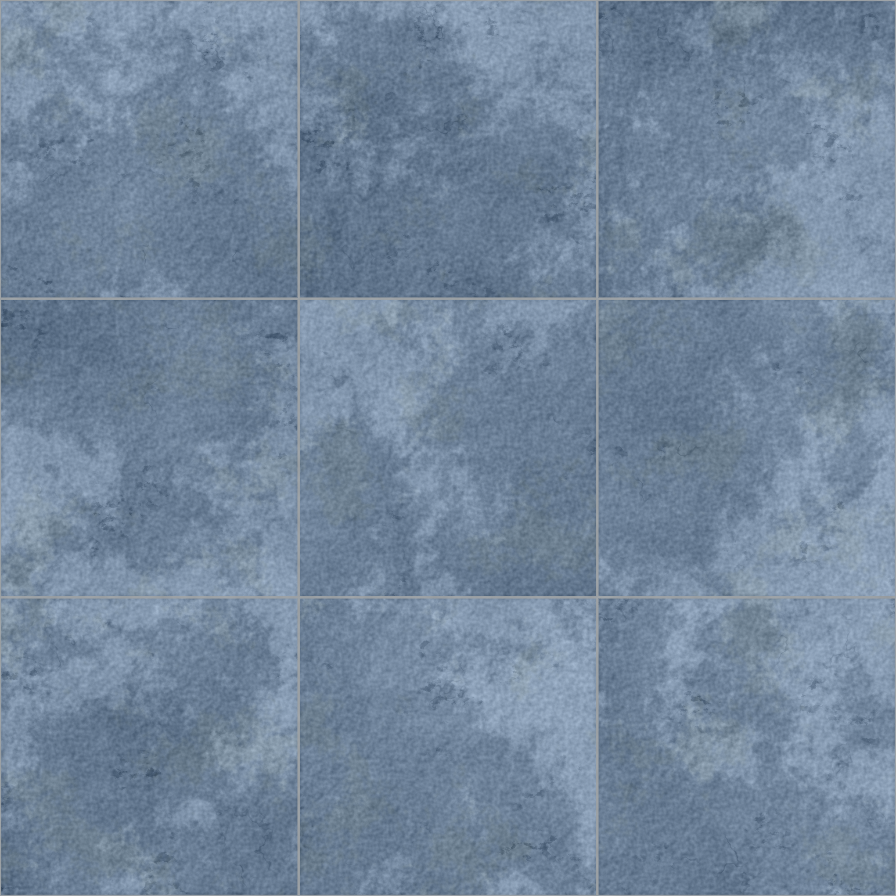
Give the GLSL for this texture, as a Shadertoy shader.

```glsl
const float TILES = 3.0;             // repeats across and down
const float GROUT_WIDTH = 0.0027;    // in canvas units
const float RIM_WIDTH = 0.016;       // shaded tile border, in tile units
const float TONE_CONTRAST = 0.15;
const float TILE_VARIATION = 0.04;
const float GRAIN_STRENGTH = 0.075;
const float RELIEF_STRENGTH = 0.085;
const float WEAR_STRENGTH = 0.085;
const float PIT_STRENGTH = 0.10;
const float CRACK_STRENGTH = 0.06;
const float STREAK_STRENGTH = 0.07;
const vec3 GLAZE_BLUE = vec3(0.438, 0.517, 0.609);
const vec3 MINERAL_GREY = vec3(0.450, 0.522, 0.582);
const vec3 GROUT_GREY = vec3(0.610, 0.630, 0.645);

// Integer hash giving two values in 0..1
vec2 hash2(ivec2 cell) {
    uvec2 q = uvec2(cell) * uvec2(1597334673u, 3812015801u);
    uint h = (q.x ^ q.y) * 1597334673u;
    h = (h ^ (h >> 15)) * 2246822519u;
    h ^= h >> 13;
    return vec2(h & 65535u, h >> 16) / 65535.0;
}

float cornerSlope(ivec2 corner, vec2 offset) {
    float angle = 6.28319 * hash2(corner).x;
    return dot(vec2(cos(angle), sin(angle)), offset);
}

float gradientNoise(vec2 p) {
    ivec2 i = ivec2(floor(p));
    vec2 f = fract(p);
    vec2 u = f * f * f * (f * (f * 6.0 - 15.0) + 10.0);
    float low = mix(cornerSlope(i, f),
                    cornerSlope(i + ivec2(1, 0), f - vec2(1, 0)), u.x);
    float high = mix(cornerSlope(i + ivec2(0, 1), f - vec2(0, 1)),
                     cornerSlope(i + ivec2(1, 1), f - vec2(1, 1)), u.x);
    return mix(low, high, u.y);
}

float fbm(vec2 p) {
    float sum = 0.0, amplitude = 0.6;
    for (int octave = 0; octave < 5; octave++) {
        sum += amplitude * gradientNoise(p);
        p = mat2(1.6, 1.2, -1.2, 1.6) * p + 7.3;
        amplitude *= 0.55;
    }
    return sum;
}

vec3 tileColor(vec2 p, ivec2 cell, float edge) {
    vec2 random = hash2(cell + 17);
    vec2 character = hash2(cell + 91);
    vec2 s = p + floor(random * 60.0) + 5.0;

    // Broad clouds, a sloping tone and fine mottling
    float mottle = fbm(s * 13.0);
    float speckle = fbm(s * 34.0 + 19.0);
    float lean = 6.28319 * random.y;
    float slope = dot(p - 0.5, vec2(cos(lean), sin(lean)));
    float tone = 0.75 * fbm(s * 1.9) + 0.35 * mottle + 0.3 * slope;
    float light = TONE_CONTRAST * tone + TILE_VARIATION * (character.x - 0.5);

    // Worn pale film with a broken outline, gathering near the border
    float border = 1.0 - smoothstep(0.0, 0.18, edge);
    float film = fbm(s * 2.4 + 31.0) + 0.3 * mottle + 0.25 * speckle
               + 0.18 * border + 0.5 * slope;
    float wear = smoothstep(0.05, 0.32, film);
    light += WEAR_STRENGTH * (wear - 0.25);

    // Irregular brush streaks along the left side of some tiles
    float drift = s.x + 0.03 * gradientNoise(s * 4.0);
    float streak = fbm(vec2(drift * 24.0, s.y * 3.0)) + 0.5 * speckle;
    light += STREAK_STRENGTH * streak * character.y
           * (1.0 - smoothstep(0.05, 0.4, p.x));

    // Stone relief lit from the upper left, then fine grain
    vec2 bump = s * 32.0;
    light += RELIEF_STRENGTH * (fbm(bump) - fbm(bump + vec2(-0.25, 0.25)));
    light += GRAIN_STRENGTH * (gradientNoise(s * 83.0)
                             + 0.4 * gradientNoise(s * 47.0 + 11.0));

    // Clusters of dark pits and a few broken hairline cracks
    float cluster = smoothstep(0.08, 0.34, fbm(s * 3.4 + 53.0));
    float pits = smoothstep(0.08, 0.26, fbm(s * vec2(21.0, 28.0) + 3.0));
    light -= PIT_STRENGTH * pits * cluster;
    float crack = 1.0 - smoothstep(0.006, 0.03, abs(fbm(s * 4.5 + 71.0)));
    float broken = smoothstep(0.16, 0.38, fbm(s * 3.0 + 83.0));
    light -= CRACK_STRENGTH * crack * broken;

    // Shaded rim with a soft, uneven bevel
    float rim = 1.0 - smoothstep(0.0, RIM_WIDTH, edge + 0.01 * mottle);
    light -= 0.045 * rim;

    // Grey mineral stains
    float stain = smoothstep(0.08, 0.3, fbm(s * 3.0 + 101.0) + 0.3 * speckle);
    return mix(GLAZE_BLUE, MINERAL_GREY, 0.8 * stain) + light;
}

void mainImage(out vec4 fragColor, in vec2 fragCoord) {
    vec2 grid = fragCoord / iResolution.y * TILES;
    ivec2 cell = ivec2(floor(grid));
    vec2 p = fract(grid);
    vec2 toEdge = min(p, 1.0 - p);
    float edge = min(toEdge.x, toEdge.y);

    vec3 color = tileColor(p, cell, edge);

    // Grout joints, slightly soiled
    float pixel = 1.0 / iResolution.y;
    float joint = 1.0 - smoothstep(-0.5 * pixel, 0.5 * pixel,
                                   edge / TILES - 0.5 * GROUT_WIDTH);
    vec3 grout = GROUT_GREY + 0.06 * fbm(grid * 14.0 + 9.0);
    color = mix(color, grout, joint);

    fragColor = vec4(clamp(color, 0.0, 1.0), 1.0);
}
```
